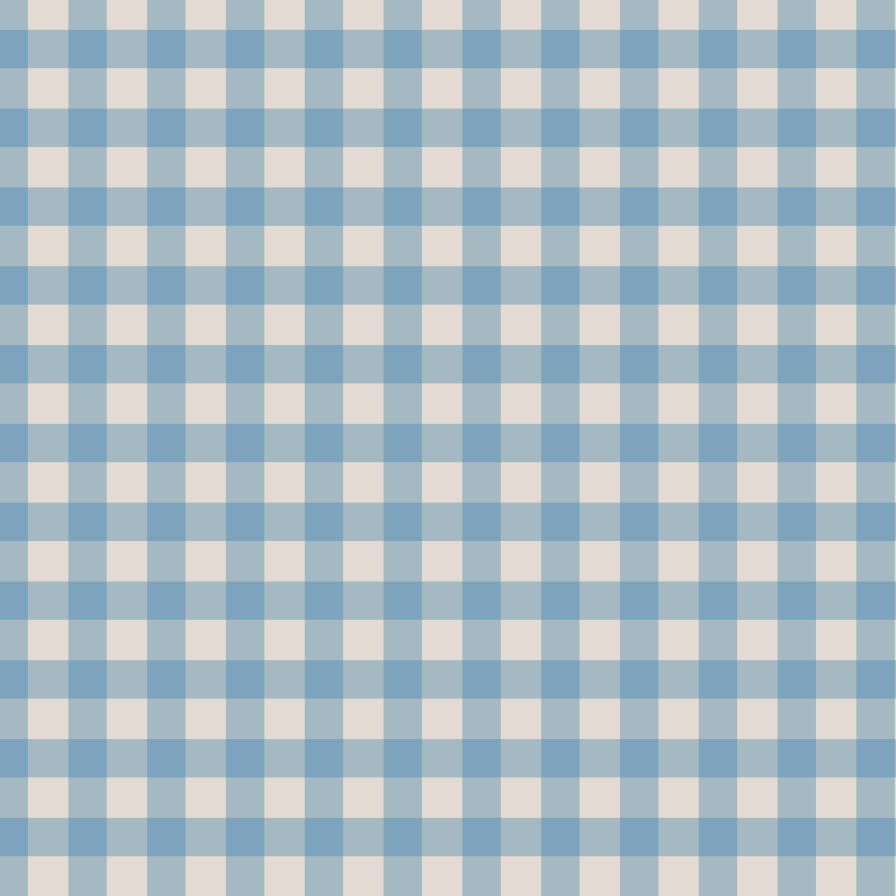
Reproduce this pattern procedurally as a Shadertoy shader.

```glsl
// Gingham check: two crossing sets of even stripes on a pale ground.

const float REPEATS = 11.37;                      // stripes per canvas height
const float STRIPE_WIDTH = 0.487;                 // share of one repeat
const vec2 FIRST_CENTER = vec2(0.0977, 0.0658);   // a stripe center on each axis

const vec3 GROUND = vec3(0.888, 0.855, 0.829);
const vec3 SINGLE = vec3(0.643, 0.727, 0.760);
const vec3 CROSSING = vec3(0.490, 0.645, 0.739);

// Coverage of the stripes along x and along y, smoothed over one pixel.
vec2 stripeCoverage(vec2 p, float pixel) {
    vec2 cell = (p - FIRST_CENTER) * REPEATS;
    vec2 fromCenter = abs(fract(cell + 0.5) - 0.5);
    vec2 edgeDistance = (0.5 * STRIPE_WIDTH - fromCenter) / REPEATS;
    return clamp(edgeDistance / pixel + 0.5, 0.0, 1.0);
}

void mainImage(out vec4 fragColor, in vec2 fragCoord) {
    float pixel = 1.0 / iResolution.y;
    vec2 stripe = stripeCoverage(fragCoord * pixel, pixel);

    // Zero, one or two layers of stripe.
    vec3 offStripe = mix(GROUND, SINGLE, stripe.x);
    vec3 onStripe = mix(SINGLE, CROSSING, stripe.x);
    fragColor = vec4(mix(offStripe, onStripe, stripe.y), 1.0);
}
```
